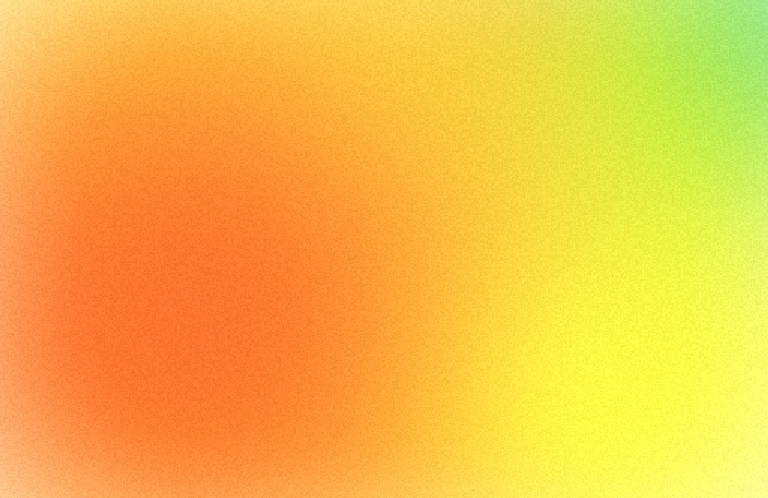
Give the GLSL for this background, as a WebGL 1 fragment shader.

```glsl
precision highp float;
// Soft warm gradient: orange glow into yellow, a green corner, pale rounded edges and fine grain.

uniform vec2 u_resolution;

const vec2 CANVAS = vec2(1.542, 1.0); // width and height in canvas units
const float GRAIN_CELLS = 332.0;      // grain cells per canvas height

const vec3 ORANGE = vec3(0.99, 0.455, 0.18);
const vec3 AMBER  = vec3(0.985, 0.785, 0.24);
const vec3 YELLOW = vec3(0.995, 0.99, 0.27);
const vec3 GREEN  = vec3(0.62, 0.90, 0.25);
const vec3 CREAM  = vec3(1.0, 0.99, 0.97);
const vec3 MINT   = vec3(0.64, 0.93, 0.90);

float hash(vec2 cell) {
  vec3 q = fract(vec3(cell.xyx) * 0.1031);
  q += dot(q, q.yzx + 33.33);
  return fract((q.x + q.y) * q.z);
}

// Gaussian falloff around a centre
float glow(vec2 p, vec2 center, float radius) {
  vec2 d = (p - center) / radius;
  return exp(-dot(d, d));
}

float roundedBox(vec2 p, vec2 halfSize, float radius) {
  vec2 q = abs(p) - halfSize + radius;
  return length(max(q, 0.0)) + min(max(q.x, q.y), 0.0) - radius;
}

// Radial orange to yellow ramp, compressed toward the left
vec3 warmRamp(vec2 p, vec2 center) {
  vec2 d = p - center;
  d.x *= mix(0.7, 1.0, smoothstep(-0.2, 0.2, d.x));
  return mix(ORANGE, YELLOW, smoothstep(0.05, 1.15, length(d)));
}

void main() {
  vec2 p = gl_FragCoord.xy / u_resolution * CANVAS;

  // Warm body with amber and yellow pools
  vec3 color = warmRamp(p, vec2(0.36, 0.36));
  color = mix(color, AMBER, 0.75 * glow(p, vec2(0.95, 1.06), 0.35));
  color = mix(color, YELLOW, glow(p, vec2(1.285, 0.18), 0.35));

  // Green upper right corner
  float green = glow(p, vec2(1.56, 0.95), 0.375);
  color = mix(color, GREEN, green);

  // Pale border, strongest in the corners
  float border = roundedBox(p - 0.5 * CANVAS, 0.5 * CANVAS + vec2(0.0, 0.06), 0.4);
  float fade = 0.7 * smoothstep(-0.22, 0.36, border);
  color = mix(color, mix(CREAM, MINT, green), fade);

  // Fine grain
  float grain = hash(floor(p * GRAIN_CELLS)) - 0.5;
  color += 0.05 * grain;

  gl_FragColor = vec4(clamp(color, 0.0, 1.0), 1.0);
}
```
